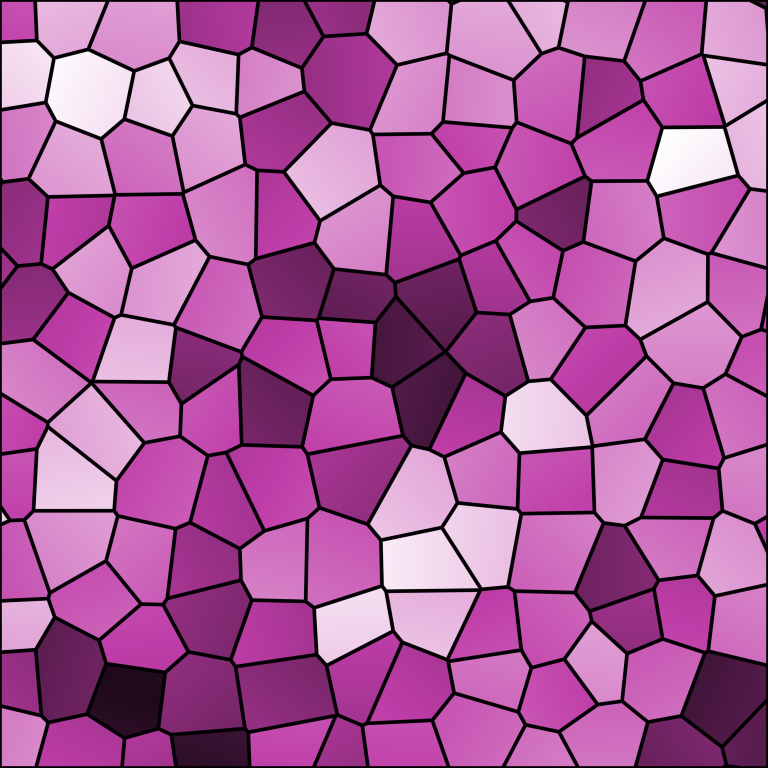
Write a Shadertoy shader that draws this pattern.

```glsl
const float CELLS = 11.5;          // cells along the canvas height
const float JITTER = 0.74;         // 0 = square grid, 1 = fully random
const float LINE_WIDTH = 0.0048;   // in canvas heights
const float TONE_MEAN = 0.545;     // 0 black, 0.5 pure tint, 1 white
const float TONE_WAVES = 0.125;    // strength of the broad light and dark areas
const float TONE_RANDOM = 0.46;    // tone range from cell to cell
const float TONE_SLOPE = 0.05;     // gentle shading inside a cell
const vec3 TINT = vec3(0.75, 0.24, 0.66);
const vec3 LINE_COLOR = vec3(0.01, 0.0, 0.01);

vec3 hash3(vec2 p) {
    vec3 q = fract(p.xyx * vec3(0.1031, 0.1030, 0.0973));
    q += dot(q, q.yxz + 33.33);
    return fract((q.xxy + q.yzz) * q.zyx);
}

vec2 seedPoint(vec2 cell) {
    return cell + 0.5 + JITTER * (hash3(cell + 57.0).xy - 0.5);
}

// Finds the nearest seed's cell and returns the distance to its border.
float cellBorder(vec2 p, out vec2 nearestCell) {
    vec2 base = floor(p);
    vec2 nearest = vec2(0.0);
    float best = 1e3;
    for (int j = -2; j <= 2; j++)
    for (int i = -2; i <= 2; i++) {
        vec2 cell = base + vec2(i, j);
        vec2 toSeed = seedPoint(cell) - p;
        float d = dot(toSeed, toSeed);
        if (d < best) {
            best = d;
            nearest = toSeed;
            nearestCell = cell;
        }
    }
    float border = 1e3;
    for (int j = -2; j <= 2; j++)
    for (int i = -2; i <= 2; i++) {
        vec2 toSeed = seedPoint(nearestCell + vec2(i, j)) - p;
        vec2 between = toSeed - nearest;
        if (dot(between, between) > 1e-5)
            border = min(border, dot(0.5 * (nearest + toSeed), normalize(between)));
    }
    return border;
}

// Broad light and dark areas from layered sines.
float toneWaves(vec2 p) {
    return sin(8.0 * p.x + 3.0 * p.y + 2.5 * sin(5.0 * p.y + 1.0))
         + sin(11.0 * p.y - 6.0 * p.x + 2.0 * sin(7.0 * p.x + 4.0));
}

// Black to tint to white.
vec3 toneColor(float tone) {
    return tone < 0.5 ? TINT * 2.0 * tone : mix(TINT, vec3(1.0), 2.0 * tone - 1.0);
}

void mainImage(out vec4 fragColor, in vec2 fragCoord) {
    float pixel = 1.0 / iResolution.y;
    vec2 uv = fragCoord * pixel;
    vec2 canvas = iResolution.xy * pixel;

    vec2 cell;
    vec2 p = uv * CELLS + 0.3;
    float border = cellBorder(p, cell) / CELLS;

    // One tone per cell, with a soft slope across it
    vec2 seed = seedPoint(cell);
    vec3 rnd = hash3(cell + 211.0);
    float angle = 6.2832 * rnd.y;
    float tone = TONE_MEAN + TONE_WAVES * toneWaves(seed / CELLS)
               + TONE_RANDOM * (rnd.x - 0.5)
               + TONE_SLOPE * dot(p - seed, vec2(cos(angle), sin(angle)));
    vec3 color = toneColor(clamp(tone, 0.08, 1.0));

    // Lines between cells and along the canvas edge
    vec2 edge = min(uv, canvas - uv);
    border = min(border, min(edge.x, edge.y));
    float halfWidth = 0.5 * LINE_WIDTH;
    float fill = smoothstep(halfWidth - 0.7 * pixel, halfWidth + 0.7 * pixel, border);
    fragColor = vec4(mix(LINE_COLOR, color, fill), 1.0);
}
```
